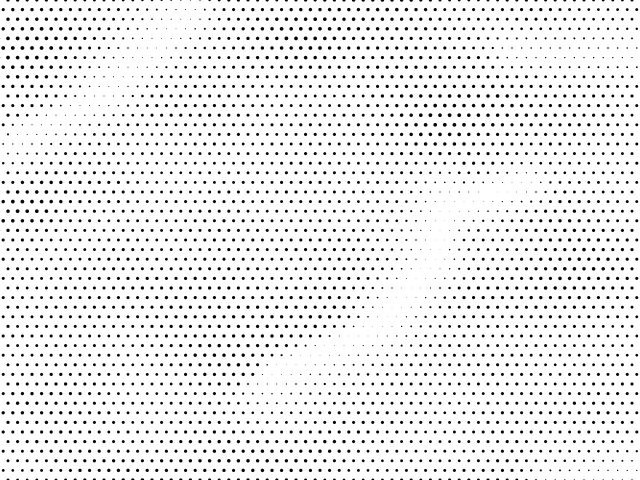
A Shadertoy shader for this pattern:

```glsl
// Halftone sheet: a staggered grid of small black dots on white paper.
// Dot size follows a field of gradient noise, dark swells and pale diagonal
// streaks, sampled once at each dot centre so that every dot stays round.

const float ROWS = 50.0;            // dot pitches in the canvas height
const float BASE_RADIUS = 0.153;    // radii are in pitches
const float MAX_RADIUS = 0.195;
const vec3 PAPER = vec3(1.0);
const vec3 INK = vec3(0.025);

float hash(vec2 p) {
    vec3 q = fract(p.xyx * vec3(0.1031, 0.1030, 0.0973));
    q += dot(q, q.yzx + 33.33);
    return fract((q.x + q.y) * q.z);
}

float cornerSlope(vec2 corner, vec2 offset) {
    float angle = 6.2832 * hash(corner);
    return dot(vec2(cos(angle), sin(angle)), offset);
}

float gradientNoise(vec2 p) {
    vec2 i = floor(p), f = fract(p);
    vec2 u = f * f * f * (f * (f * 6.0 - 15.0) + 10.0);
    vec2 e = vec2(1.0, 0.0);
    float low = mix(cornerSlope(i, f), cornerSlope(i + e, f - e), u.x);
    float high = mix(cornerSlope(i + e.yx, f - e.yx),
                     cornerSlope(i + e.xx, f - e.xx), u.x);
    return mix(low, high, u.y);
}

// Soft band along a segment, with its own falloff on the left and right of a->b
float streak(vec2 p, vec2 a, vec2 b, float leftWidth, float rightWidth) {
    vec2 along = b - a, rel = p - a;
    float t = clamp(dot(rel, along) / dot(along, along), 0.0, 1.0);
    float side = (along.x * rel.y - along.y * rel.x) / length(along);
    float width = mix(rightWidth, leftWidth, smoothstep(-0.01, 0.01, side));
    float d = length(rel - along * t) / width;
    return exp(-d * d);
}

float swell(vec2 p, vec2 centre, vec2 size) {
    vec2 d = (p - centre) / size;
    return exp(-dot(d, d));
}

// Pale areas, 0 to 1
float fading(vec2 p) {
    float upper = max(
        streak(p, vec2(-0.63, 0.22), vec2(-0.44, 0.31), 0.025, 0.055),
        streak(p, vec2(-0.44, 0.31), vec2(-0.27, 0.47), 0.07, 0.045));
    float lower = max(
        streak(p, vec2(-0.10, -0.27), vec2(0.13, -0.17), 0.022, 0.07),
        streak(p, vec2(0.13, -0.17), vec2(0.24, -0.04), 0.05, 0.055));
    lower = max(lower, max(
        streak(p, vec2(0.24, -0.04), vec2(0.27, 0.07), 0.07, 0.035),
        streak(p, vec2(0.27, 0.07), vec2(0.43, 0.12), 0.035, 0.045)));
    float corners = max(
        streak(p, vec2(0.40, 0.39), vec2(0.68, 0.38), 0.05, 0.035),
        streak(p, vec2(0.47, -0.51), vec2(0.68, -0.48), 0.04, 0.05));
    return max(max(0.75 * upper, 0.85 * lower), 0.6 * corners);
}

// Heavy areas, 0 to 1
float darkening(vec2 p) {
    float sum = swell(p, vec2(-0.58, 0.38), vec2(0.15, 0.13));
    sum += swell(p, vec2(0.03, 0.45), vec2(0.22, 0.08));
    sum += swell(p, vec2(0.30, 0.27), vec2(0.20, 0.08));
    sum += swell(p, vec2(-0.62, 0.08), vec2(0.13, 0.08));
    sum += swell(p, vec2(0.59, -0.02), vec2(0.13, 0.08));
    sum += swell(p, vec2(-0.14, -0.21), vec2(0.20, 0.08));
    sum += swell(p, vec2(-0.20, -0.46), vec2(0.22, 0.06));
    return min(sum, 1.0);
}

float dotRadius(vec2 centre) {
    vec2 p = centre / ROWS;
    float cloud = gradientNoise(p * vec2(5.0, 8.0) + 7.3);
    float grain = hash(centre * 2.0 + 211.0) - 0.5;
    float radius = BASE_RADIUS + 0.035 * cloud + 0.014 * grain;
    radius += 0.032 * darkening(p);
    return clamp(radius * (1.0 - fading(p)), 0.0, MAX_RADIUS);
}

// Centre of the nearest dot; every second row is shifted by half a pitch
vec2 dotCentre(vec2 p) {
    float row = floor(p.y + 0.5);
    float shift = 0.5 * mod(row, 2.0);
    return vec2(floor(p.x - shift + 0.5) + shift, row);
}

float discCoverage(float dist, float radius, float pixel) {
    float edge = clamp(0.5 + (radius - dist) / pixel, 0.0, 1.0);
    return edge * min(1.0, 2.0 * radius / pixel);
}

void mainImage(out vec4 fragColor, in vec2 fragCoord) {
    float pixel = ROWS / iResolution.y;
    vec2 p = (fragCoord - 0.5 * iResolution.xy) * pixel;
    vec2 centre = dotCentre(p);
    float ink = discCoverage(distance(p, centre), dotRadius(centre), pixel);
    fragColor = vec4(mix(PAPER, INK, ink), 1.0);
}
```
